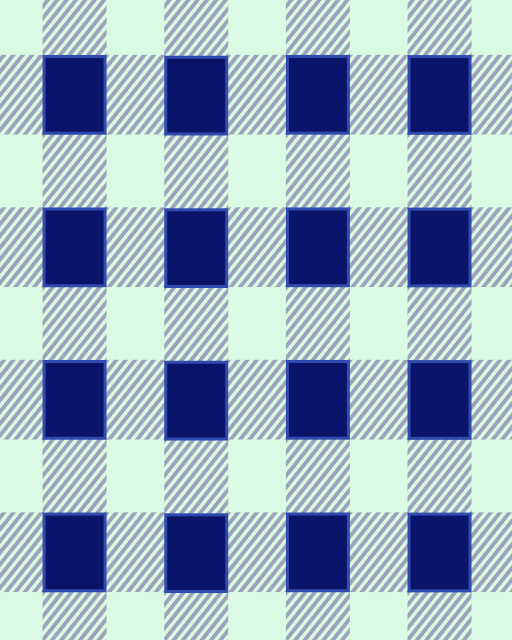
This pattern is drawn by a Shadertoy shader. Its source:

```glsl
// Gingham check: navy blocks with blue rims on crossing bands of diagonal hatching.

// Lengths are fractions of the canvas height.
const vec2 PERIOD = vec2(0.1901, 0.2383);
const vec2 FIRST_CENTER = vec2(0.1165, 0.1372);
const vec2 BLOCK_HALF = vec2(0.0500, 0.0623);
const float RIM_WIDTH = 0.0047;
const float COLUMN_DROP = 0.0016;
const float COLUMN_SEED = 8.0;

const float HATCHES_PER_TILE = 13.0;
const float HATCH_PHASE = 0.08;
const float HATCH_FILL = 0.53;

const vec3 MINT = vec3(0.86, 0.98, 0.89);
const vec3 GREY_BLUE = vec3(0.61, 0.64, 0.73);
const vec3 RIM_BLUE = vec3(0.19, 0.29, 0.68);
const vec3 NAVY = vec3(0.04, 0.08, 0.42);

float hash(float n) {
    n = fract(n * 0.1031);
    n *= n + 33.33;
    return fract(2.0 * n * n);
}

// Coverage of the region where the signed distance is negative.
float coverage(float dist, float pixel) {
    return clamp(0.5 - dist / pixel, 0.0, 1.0);
}

float boxDistance(vec2 p, vec2 halfSize) {
    vec2 d = abs(p) - halfSize;
    return length(max(d, 0.0)) + min(max(d.x, d.y), 0.0);
}

// Signed distance to rising hatch lines that repeat with the tile.
float hatchDistance(vec2 tile, vec2 period, float count, float phase, float fill) {
    float lane = count * (tile.x - tile.y) - phase;
    float offset = abs(fract(lane + 0.5) - 0.5);
    return (offset - 0.5 * fill) / (count * length(1.0 / period));
}

void mainImage(out vec4 fragColor, in vec2 fragCoord) {
    float pixel = 1.0 / iResolution.y;
    vec2 uv = fragCoord * pixel;

    // Tile space, centered on the blocks
    vec2 tile = (uv - FIRST_CENTER) / PERIOD;
    vec2 id = floor(tile + 0.5);
    vec2 local = (tile - id) * PERIOD;

    // Hatched bands
    vec2 bandDist = abs(local) - BLOCK_HALF;
    float bands = coverage(min(bandDist.x, bandDist.y), pixel);
    float hatch = coverage(hatchDistance(tile, PERIOD, HATCHES_PER_TILE,
                                         HATCH_PHASE, HATCH_FILL), pixel);
    vec3 color = mix(MINT, GREY_BLUE, bands * hatch);

    // Blocks, each column slightly lowered
    local.y += COLUMN_DROP * hash(id.x + COLUMN_SEED);
    float block = boxDistance(local, BLOCK_HALF);
    color = mix(color, RIM_BLUE, coverage(block, pixel));
    color = mix(color, NAVY, coverage(block + RIM_WIDTH, pixel));

    fragColor = vec4(color, 1.0);
}
```
